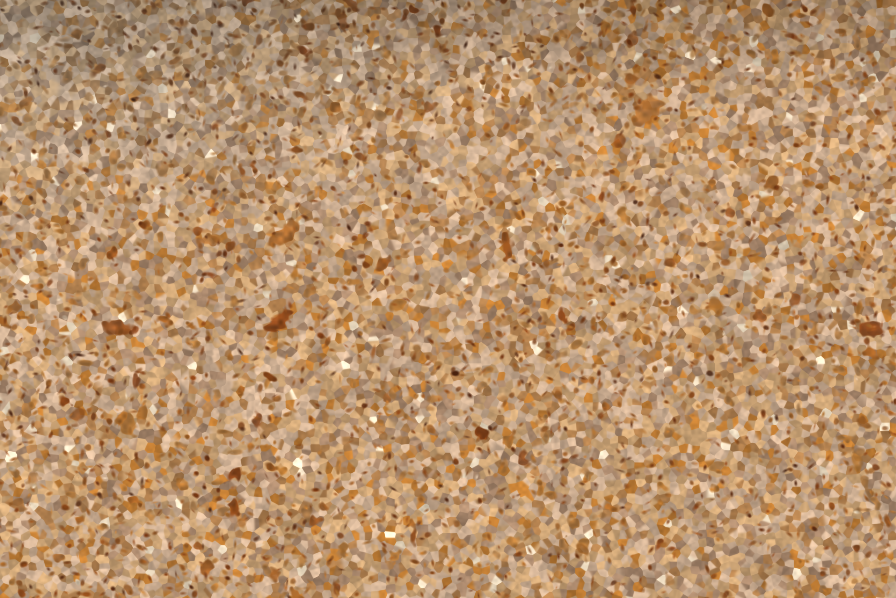
Give the GLSL for this texture, as a WebGL 2 fragment shader.

```glsl
#version 300 es
precision highp float;
// Fine pale meal of packed soft grains, strewn with amber and rust bran flakes.

uniform vec2 u_resolution;
out vec4 fragColor;

// Grain colours
const vec3 PALE  = vec3(0.80, 0.68, 0.57);
const vec3 TAN   = vec3(0.79, 0.635, 0.455);
const vec3 DUSK  = vec3(0.65, 0.52, 0.415);
const vec3 TOAST = vec3(0.68, 0.49, 0.30);
const vec3 AMBER = vec3(0.74, 0.48, 0.20);
const vec3 RUST  = vec3(0.51, 0.23, 0.07);
const vec3 PORE  = vec3(0.30, 0.14, 0.07);
const vec3 GLINT = vec3(0.95, 0.88, 0.77);

// Sizes are relative to the canvas height
const float GRAIN_CELLS = 82.0;
const float GRAIN_SHARPNESS = 15.0;
const float GRAIN_CONTRAST = 0.26;
const float FLAKE_SOFTNESS = 0.0024;
const float FLAKE_ROUGHNESS = 0.011;
const float COOL_TINT = 0.40;
const float TOP_SHADE = 0.16;
const float TAU = 6.28319;

// Integer hash: three random values in 0..1 from a cell and a seed
vec3 hash3(vec2 cell, float seed) {
    uvec3 v = uvec3(ivec3(vec3(cell, seed)) + 4096);
    v = v * 1664525u + 1013904223u;
    v.x += v.y * v.z; v.y += v.z * v.x; v.z += v.x * v.y;
    v ^= v >> 16u;
    v.x += v.y * v.z; v.y += v.z * v.x; v.z += v.x * v.y;
    return vec3(v >> 8u) / 16777216.0;
}

float noise(vec2 p, float seed) {
    vec2 i = floor(p), f = fract(p);
    f = f * f * (3.0 - 2.0 * f);
    float low  = mix(hash3(i, seed).x, hash3(i + vec2(1, 0), seed).x, f.x);
    float high = mix(hash3(i + vec2(0, 1), seed).x, hash3(i + vec2(1, 1), seed).x, f.x);
    return mix(low, high, f.y);
}

// Colour of one grain, drawn by share
vec3 grainColor(float pick) {
    if (pick < 0.34) return PALE;
    if (pick < 0.65) return TAN;
    if (pick < 0.80) return DUSK;
    if (pick < 0.92) return TOAST;
    if (pick < 0.985) return AMBER;
    return GLINT;
}

// Soft Voronoi: every grain blends into its neighbours at the rim
vec3 grains(vec2 p) {
    vec2 g = p * GRAIN_CELLS, base = floor(g);
    vec3 sum = vec3(0.0);
    float total = 0.0;
    for (int y = -1; y <= 1; y++)
    for (int x = -1; x <= 1; x++) {
        vec2 id = base + vec2(x, y);
        vec3 place = hash3(id, 1.0), look = hash3(id, 2.0);
        vec2 d = g - id - place.xy;
        float weight = exp(-GRAIN_SHARPNESS * dot(d, d));
        float light = 1.0 + GRAIN_CONTRAST * (look.y - 0.5);
        sum += weight * light * grainColor(look.x);
        total += weight;
    }
    return sum / max(total, 1e-9);
}

// Scattered ragged flakes; size is the longest half-axis in cells
vec3 flakes(vec3 ground, vec2 p, float cells, float chance, float size,
            vec3 dark, vec3 light, float seed) {
    vec2 g = p * cells, base = floor(g);
    float ragged = noise(p * 115.0, seed) - 0.5;
    for (int y = -1; y <= 1; y++)
    for (int x = -1; x <= 1; x++) {
        vec2 id = base + vec2(x, y);
        vec3 place = hash3(id, seed), look = hash3(id, seed + 1.0);
        float density = mix(0.45, 1.5, noise(id / cells * 4.0, 3.0));
        if (place.z > chance * density) continue;
        float a = look.x * TAU, c = cos(a), s = sin(a);
        vec2 d = mat2(c, -s, s, c) * (g - id - place.xy);
        vec2 axes = size * mix(0.5, 1.0, look.y) * vec2(1.0, mix(0.3, 0.8, look.z));
        float dist = (length(d / axes) - 1.0) * axes.y / cells;
        dist += ragged * min(FLAKE_ROUGHNESS, 1.6 * axes.y / cells);
        float cover = 1.0 - smoothstep(-FLAKE_SOFTNESS, FLAKE_SOFTNESS, dist);
        vec3 tone = mix(dark, light, fract(look.y * 7.0 + look.z * 3.0));
        tone *= 1.0 + 0.5 * ragged;
        ground = mix(ground, tone, cover * mix(0.7, 1.0, look.x));
    }
    return ground;
}

void main() {
    vec2 p = gl_FragCoord.xy / u_resolution.y;
    vec2 uv = gl_FragCoord.xy / u_resolution;

    // Packed grains with fine mottling
    vec3 color = grains(p);
    color *= 1.0 + 0.13 * (noise(p * 170.0, 5.0) - 0.5);
    color *= 1.0 + 0.10 * (noise(p * 26.0, 6.0) - 0.5);

    // Bran, from broad translucent husk to small dark specks
    color = flakes(color, p, 24.0, 0.38, 0.27, AMBER, TOAST, 10.0);
    color = flakes(color, p, 5.0, 0.26, 0.15, RUST, AMBER, 20.0);
    color = flakes(color, p, 17.0, 0.34, 0.22, RUST, AMBER, 30.0);
    color = flakes(color, p, 46.0, 0.55, 0.24, RUST, AMBER, 40.0);
    color = flakes(color, p, 40.0, 0.22, 0.17, PORE, RUST, 50.0);
    color = flakes(color, p, 30.0, 0.04, 0.13, GLINT, PALE, 60.0);

    // Cool dim light at the upper left, shade along the top edge
    float corner = 1.0 - smoothstep(0.0, 0.65, length((uv - vec2(0.0, 1.0)) * vec2(0.8, 1.3)));
    float luma = dot(color, vec3(0.3, 0.59, 0.11));
    color = mix(color, luma * vec3(1.03, 0.99, 0.92), COOL_TINT * corner);
    color *= 1.0 - TOP_SHADE * smoothstep(0.8, 1.0, uv.y);
    fragColor = vec4(clamp(color, 0.0, 1.0), 1.0);
}
```
